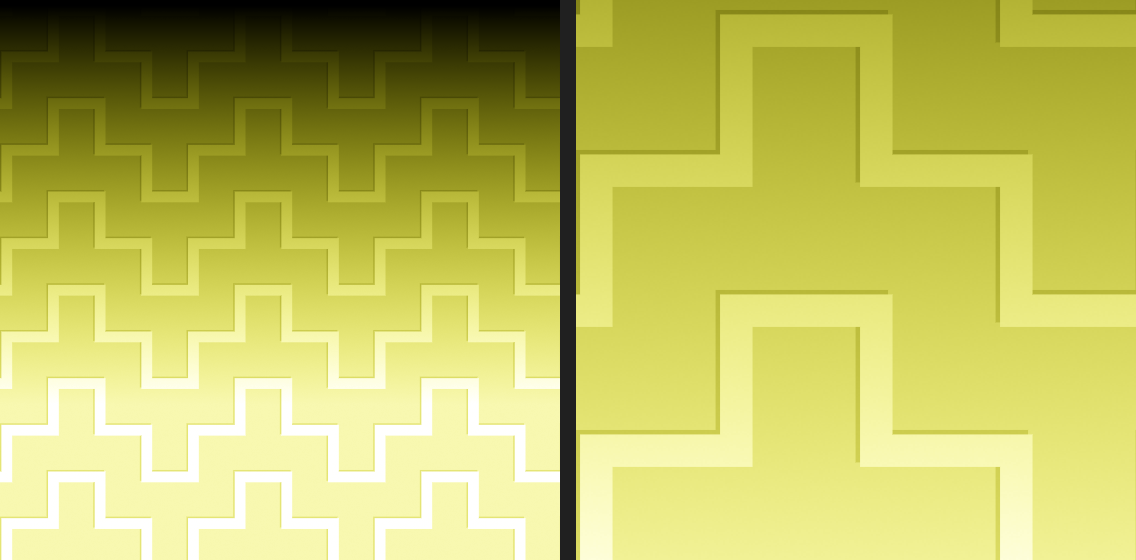
Left: the whole. Right: its middle third, enlarged.
Reproduce this pattern procedurally as a Shadertoy shader.

```glsl
// Rows of embossed stepped zigzag lines over a vertical black-olive-cream gradient.
#define STEPS 12.0                    // zigzag steps across the canvas
#define ORIGIN vec2(0.145, 0.219)     // pattern offset, in steps
#define HALF_WIDTH 0.116              // half the line width, in steps
#define SHADOW_SHIFT 0.032            // shadow offset up and left, in steps
#define FADE_TOP 0.99                 // height where the gradient is black
#define FADE_BOTTOM 0.278             // height where it reaches full tone
#define BASE_TONE 0.83
#define SHADOW_TONE 0.68
#define GRAIN 0.008
#define GRAIN_CELLS 768.0

float hash(vec2 p) {
    vec3 q = fract(p.xyx * 0.1031);
    q += dot(q, q.yzx + 33.33);
    return fract((q.x + q.y) * q.z);
}

// Square-cornered box distance, repeated on a tile of 4 by 2 steps.
float tiledBox(vec2 p, vec2 center, vec2 halfSize) {
    const vec2 tile = vec2(4.0, 2.0);
    vec2 d = p - center;
    d = abs(d - tile * floor(d / tile + 0.5)) - halfSize;
    return max(d.x, d.y);
}

// Distance to the zigzag: up, up, down, down in equal steps.
float zigzag(vec2 p) {
    vec2 bar = vec2(0.5 + HALF_WIDTH, HALF_WIDTH);
    float dist = 1e3;
    for (int i = 0; i < 4; i++) {
        float k = float(i);
        float level = mod(k + 1.0, 2.0);
        float riser = abs(k - 1.5) > 1.0 ? 1.5 : 0.5;
        dist = min(dist, tiledBox(p, vec2(k + 0.5, level), bar));
        dist = min(dist, tiledBox(p, vec2(k, riser), bar.yx));
    }
    return dist;
}

float coverage(float dist, float pixel) {
    return clamp(0.5 - dist / pixel, 0.0, 1.0);
}

// Yellow ramp from black through olive and cream to white.
vec3 yellowRamp(float t) {
    t = clamp(t, 0.0, 1.0);
    float warm = t * (2.0 - t);
    return vec3(warm, warm, t * t);
}

void mainImage(out vec4 fragColor, in vec2 fragCoord) {
    vec2 uv = fragCoord / iResolution.y;
    vec2 p = vec2(uv.x, 1.0 - uv.y) * STEPS - ORIGIN;
    float pixel = STEPS / iResolution.y;

    // Light line with a thin shadow along its upper and left edges
    float line = coverage(zigzag(p), pixel);
    float shadow = coverage(zigzag(p + SHADOW_SHIFT), pixel);

    // Vertical fade with faint grain
    float fade = clamp((FADE_TOP - uv.y) / (FADE_TOP - FADE_BOTTOM), 0.0, 1.0);
    float grain = (hash(floor(uv * GRAIN_CELLS)) - 0.5) * GRAIN;
    fade *= 1.0 + grain;

    vec3 color = yellowRamp(fade * BASE_TONE);
    color = mix(color, yellowRamp(fade * SHADOW_TONE), shadow);
    color = mix(color, yellowRamp(fade), line);
    fragColor = vec4(color, 1.0);
}
```
